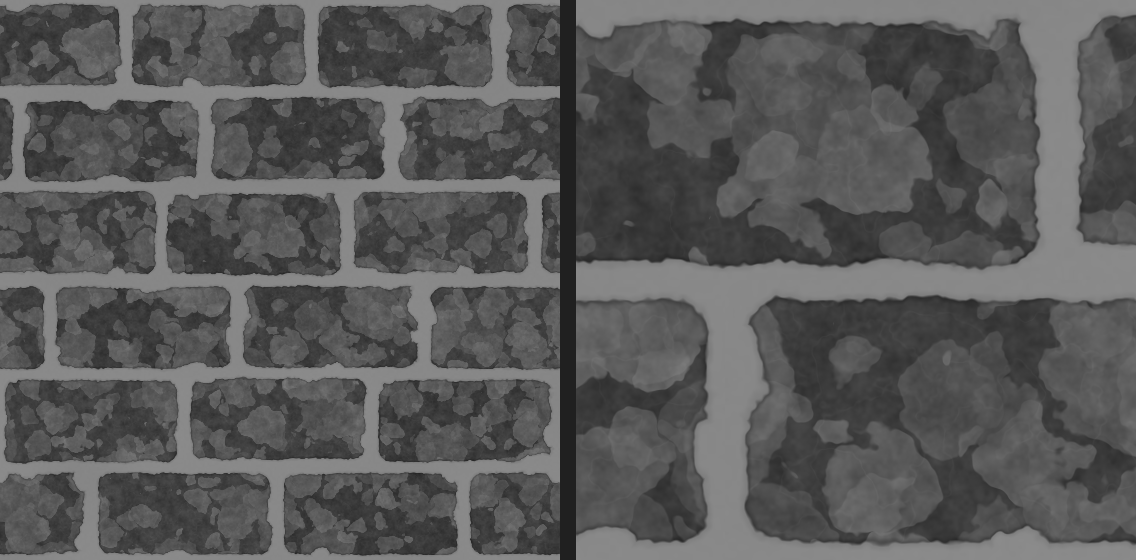
Left: the whole. Right: its middle third, enlarged.
This texture is drawn by a three.js fragment shader. Its source:

```glsl
varying vec2 vUv;

const vec2 REPEATS = vec2(3.0, 6.0);
const vec3 EVEN_JOINTS = vec3(0.484, 0.266, 0.098);
const vec3 ODD_JOINTS = vec3(0.988, 0.867, 0.676);
const vec2 BRICK_HALF = vec2(0.1545, 0.0720);
const float CORNER = 0.020;
const float CHIP_DEPTH = 0.022;
const float POSITION_JITTER = 0.005;
const float SMOOTHING = 0.0011;
const float MORTAR = 0.532;
const float DARK = 0.235;
const float MIDDLE = 0.32;
const float LIGHT = 0.43;
const int CHIPS = 8;

float hash(vec2 p) {
  vec3 q = fract(p.xyx * 0.1031);
  q += dot(q, q.yzx + 33.33);
  return fract((q.x + q.y) * q.z);
}

vec2 hash2(vec2 p) {
  return vec2(hash(p), hash(p + 57.3));
}

float noise(vec2 p) {
  vec2 cell = floor(p);
  vec2 f = fract(p);
  f = f * f * (3.0 - 2.0 * f);
  float low = mix(hash(cell), hash(cell + vec2(1.0, 0.0)), f.x);
  float high = mix(hash(cell + vec2(0.0, 1.0)), hash(cell + 1.0), f.x);
  return mix(low, high, f.y);
}

float fbm(vec2 p) {
  float sum = 0.0;
  float weight = 0.533;
  for (int i = 0; i < 4; i++) {
    sum += weight * noise(p);
    p = mat2(1.6, 1.2, -1.2, 1.6) * p + 11.7;
    weight *= 0.5;
  }
  return sum;
}

float cover(float d) {
  return 1.0 - smoothstep(-SMOOTHING, SMOOTHING, d);
}

float roundBox(vec2 p, vec2 halfSize, float radius) {
  vec2 q = abs(p) - halfSize + radius;
  return length(max(q, 0.0)) + min(max(q.x, q.y), 0.0) - radius;
}

// Horizontal shift of the vertical joints in each course
float jointShift(float row) {
  vec3 shifts = mix(EVEN_JOINTS, ODD_JOINTS, mod(row, 2.0));
  return dot(shifts, vec3(equal(vec3(floor(row * 0.5)), vec3(0.0, 1.0, 2.0))));
}

// Overlapping translucent stains scattered on a jittered grid
float addStains(float tone, vec2 p, float size, vec2 seed) {
  vec2 base = floor(p / size);
  for (int j = -1; j <= 1; j++) {
    for (int i = -1; i <= 1; i++) {
      vec2 cell = base + vec2(float(i), float(j));
      vec2 rnd = hash2(cell + seed);
      float radius = size * mix(-0.2, 0.66, hash(cell + seed + 91.0));
      float d = length(p - (cell + rnd) * size) - radius;
      float shade = mix(MIDDLE, LIGHT, rnd.y) + 0.02 * smoothstep(-0.012, 0.0, d);
      tone = mix(tone, shade, 0.7 * cover(d));
    }
  }
  return tone;
}

void main() {
  // Brick layout
  vec2 grid = vUv * REPEATS;
  float row = floor(grid.y);
  grid.x -= jointShift(row);
  vec2 id = vec2(mod(floor(grid.x), REPEATS.x), row);
  vec2 seed = id * 17.0 + 5.0;
  vec2 local = (fract(grid) - 0.5) / REPEATS - (hash2(seed) - 0.5) * POSITION_JITTER;
  vec2 surface = local + id * 3.7 + 2.0;

  // Ragged brick outline
  vec2 warp = vec2(fbm(surface * 32.0), fbm(surface * 32.0 + 40.0)) - 0.5;
  vec2 fine = vec2(noise(surface * 240.0), noise(surface * 240.0 + 70.0)) - 0.5;
  vec2 edgePoint = local + warp * 0.009 + fine * 0.0025;
  float body = roundBox(edgePoint, BRICK_HALF, CORNER);

  // Stone face: dark base, stains and pale worn rims
  float tone = DARK + 0.03 * (hash(seed + 3.0) - 0.5);
  vec2 stainPoint = local + warp * 0.04 + fine * 0.002;
  tone = addStains(tone, stainPoint, 0.078, seed);
  tone = addStains(tone, stainPoint, 0.034, seed + 29.0);
  float wear = mix(0.45, 1.0, hash(seed + 8.0));
  for (int i = 0; i < CHIPS; i++) {
    vec2 s = seed + 7.3 * float(i + 1);
    float angle = 6.28319 * hash(s);
    vec2 dir = vec2(cos(angle), sin(angle));
    vec2 rim = BRICK_HALF * dir / max(abs(dir.x), abs(dir.y));
    vec2 outward = normalize(dir * dir * dir);
    float radius = mix(0.015, 0.05, hash(s + 2.0));
    float depth = CHIP_DEPTH * wear * pow(hash(s + 4.0), 2.5);
    float chip = length(edgePoint + warp * 0.012 - rim - outward * (radius - depth)) - radius;
    float worn = chip - 0.022 * hash(s + 6.0);
    tone = mix(tone, mix(MIDDLE, LIGHT, hash(s + 9.0)), 0.6 * cover(worn));
    body = max(body, -chip);
  }

  // Grain and thin veins
  float grain = fbm(surface * 85.0);
  float vein = 1.0 - smoothstep(0.0, 0.035, abs(fbm(surface * 38.0 + 19.0) - 0.5));
  tone += 0.12 * (grain - 0.5) + 0.018 * vein + 0.03 * (noise(surface * 330.0) - 0.5);
  tone *= 1.0 - 0.24 * smoothstep(-0.004, 0.0, body);

  // Mortar with a faint contact shadow
  float mortar = MORTAR + 0.025 * (noise(vUv * 7.0) - 0.5) + 0.008 * fine.x;
  mortar *= 1.0 - 0.08 * (1.0 - smoothstep(0.0, 0.005, body));

  gl_FragColor = vec4(vec3(mix(mortar, tone, cover(body))), 1.0);
}
```
